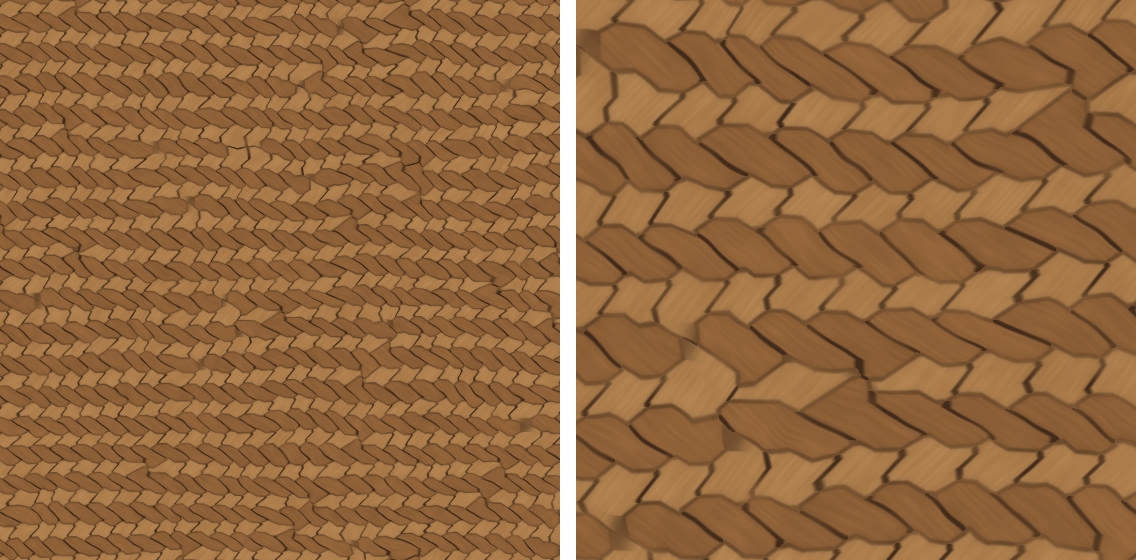
Left: the whole. Right: its middle third, enlarged.
Reproduce this texture procedurally as a WebGL 2 fragment shader.

```glsl
#version 300 es
// Woven straw matting: rows of light and dark strands leaning in opposite ways.
precision highp float;
uniform vec2 u_resolution;
out vec4 outColor;

const vec2 REPEATS = vec2(27.0, 18.3);    // pairs of strands across and down
const vec2 PITCH = vec2(28.4, 42.0);      // weave units per pair
const float ROW_SHIFT = 2.6;              // sideways step from row to row
const vec2 DARK_OFFSET = vec2(1.3, 21.0); // dark strand relative to light one
const vec2 RISE = vec2(0.669, 0.743);     // direction of the light strands
const vec2 FALL = vec2(0.788, -0.616);    // direction of the dark strands
const vec2 LIGHT_CAP = vec2(0.914, -0.407); // direction of the strand ends
const vec2 DARK_CAP = vec2(0.940, 0.342);
const vec2 LIGHT_HALF = vec2(10.5, 11.5); // half width, half length
const vec2 DARK_HALF = vec2(8.75, 16.5);

const vec3 LIGHT_LOW = vec3(0.635, 0.447, 0.262);
const vec3 LIGHT_HIGH = vec3(0.72, 0.535, 0.333);
const vec3 DARK_LOW = vec3(0.51, 0.345, 0.193);
const vec3 DARK_HIGH = vec3(0.61, 0.415, 0.243);
const vec3 SEAM = vec3(0.26, 0.17, 0.10);

float hash(vec2 p) {
  vec3 a = fract(vec3(p.xyx) * 0.1031);
  a += dot(a, a.yzx + 33.33);
  return fract((a.x + a.y) * a.z);
}

float noise(vec2 p) {
  vec2 i = floor(p), f = fract(p);
  f = f * f * (3.0 - 2.0 * f);
  vec2 e = vec2(0.0, 1.0);
  return mix(mix(hash(i), hash(i + e.yx), f.x),
             mix(hash(i + e.xy), hash(i + e.yy), f.x), f.y);
}

// Distance from a line through the origin.
float lineDistance(vec2 p, vec2 direction) {
  return abs(p.x * direction.y - p.y * direction.x);
}

float slantedBox(vec2 p, vec2 side, vec2 cap, vec2 halfSize) {
  vec2 d = vec2(lineDistance(p, side), lineDistance(p, cap)) - halfSize;
  return max(d.x, d.y);
}

// Uneven hand weaving: strands widen, narrow and drift.
vec2 warpWeave(vec2 p) {
  float squeeze = noise(p * vec2(0.023, 0.016)) - 0.5;
  float drift = noise(p * vec2(0.012, 0.010) + 40.0) - 0.5;
  float wobble = noise(p * 0.08 + 90.0) - 0.5;
  return p + vec2(17.0 * squeeze + 2.0 * wobble, 14.0 * drift + 2.0 * wobble);
}

// Distance to one strand; a few strands are missing and get covered by others.
float strandDistance(vec2 p, vec2 cell, float dark) {
  vec2 id = cell + dark * 71.0 + 100.0;
  vec2 jitter = vec2(hash(id + 3.1), hash(id + 7.7)) - 0.5;
  vec2 center = vec2(cell.x * PITCH.x + cell.y * ROW_SHIFT, cell.y * PITCH.y);
  center += dark * DARK_OFFSET + vec2(4.0, 2.5) * jitter;
  vec2 halfSize = mix(LIGHT_HALF, DARK_HALF, dark) + 2.5 * jitter.yx;
  vec2 side = mix(RISE, FALL, dark), cap = mix(LIGHT_CAP, DARK_CAP, dark);
  float missing = step(0.96, hash(id + 13.3));
  return slantedBox(p - center, side, cap, halfSize) + 30.0 * missing;
}

// Fibre colour with fine streaks along the strand.
vec3 strandColor(vec2 p, float dark, float seed) {
  vec2 along = mix(RISE, FALL, dark);
  vec2 fibre = vec2(dot(p, along), dot(p, vec2(-along.y, along.x)));
  float streak = noise(fibre * vec2(0.07, 0.75) + seed * 50.0);
  float blotch = noise(p * 0.09 + seed * 20.0);
  float tone = 0.42 * streak + 0.33 * blotch + 0.25 * seed;
  return mix(mix(LIGHT_LOW, LIGHT_HIGH, tone), mix(DARK_LOW, DARK_HIGH, tone), dark);
}

void main() {
  vec2 flatPoint = gl_FragCoord.xy / u_resolution * REPEATS * PITCH;
  vec2 p = warpWeave(flatPoint);

  // Nearest two strands, each as distance, darkness and seed.
  vec3 first = vec3(1e3, 0.0, 0.0), second = first;
  float row = round(p.y / PITCH.y);
  for (float j = -1.0; j <= 1.0; j++) {
    float r = row + j;
    float column = round((p.x - r * ROW_SHIFT) / PITCH.x);
    for (float i = -2.0; i <= 2.0; i++) {
      vec2 cell = vec2(column + i, r);
      for (float dark = 0.0; dark <= 1.0; dark++) {
        float d = strandDistance(p, cell, dark);
        vec3 strand = vec3(d, dark, hash(cell + dark * 31.0 + 200.0));
        if (d < first.x) {
          second = first;
          first = strand;
        } else if (d < second.x) {
          second = strand;
        }
      }
    }
  }

  // Blend across the border.
  float gap = second.x - first.x;
  vec3 color = strandColor(p, first.y, first.z);
  vec3 neighbor = strandColor(p, second.y, second.z);
  color = mix(neighbor, color, 0.5 + 0.5 * smoothstep(0.0, 1.8, gap));
  color *= 0.95 + 0.05 * smoothstep(0.0, 8.0, gap);

  // Seams are deep between strands of one kind and faint where the kinds meet.
  float mixedKinds = abs(first.y - second.y);
  float depth = mix(0.85 + 0.15 * first.y, 0.45, mixedKinds);
  depth *= 0.5 + 0.8 * noise(flatPoint * 0.08 + 17.0);
  float seam = 1.0 - smoothstep(0.4, 3.2, gap);
  color = mix(color, SEAM, clamp(seam * depth, 0.0, 1.0));

  outColor = vec4(color, 1.0);
}
```
